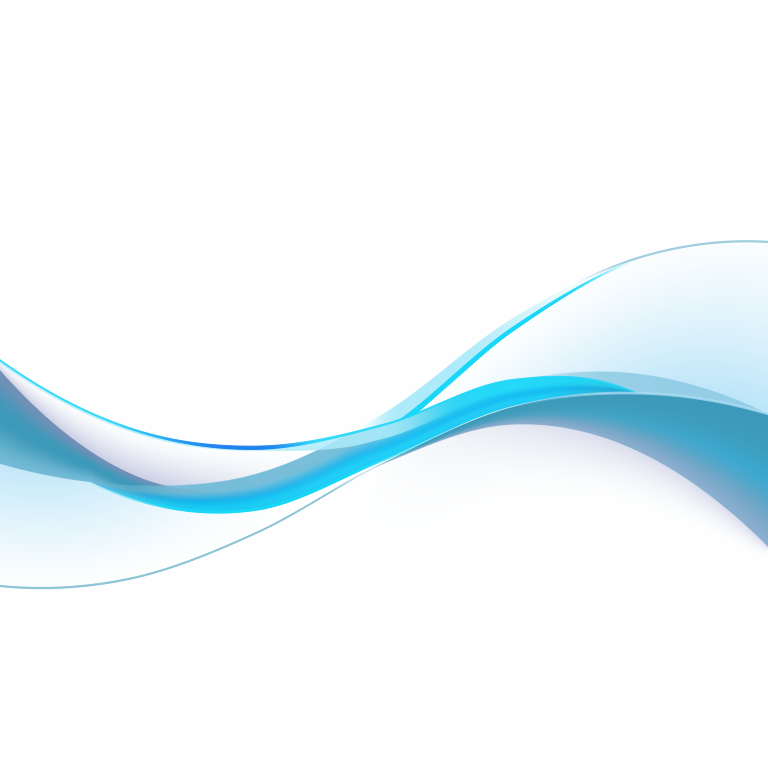
A WebGL 1 fragment shader for this background:

```glsl
precision highp float;
// Translucent blue ribbons sweeping across a white ground.
// Each edge is a smooth curve through seven evenly spaced heights; the
// spaces between pairs of edges are filled with gradients and layered.

uniform vec2 u_resolution;

#define WHITE vec3(0.995, 0.998, 0.998)
#define LAVENDER vec3(0.76, 0.78, 0.88)
#define SKY vec3(0.69, 0.88, 0.97)
#define PALE_CYAN vec3(0.68, 0.92, 0.98)
#define CYAN vec3(0.10, 0.84, 0.97)
#define AZURE vec3(0.02, 0.69, 0.94)
#define TEAL vec3(0.20, 0.58, 0.71)
#define SLATE vec3(0.42, 0.54, 0.70)
#define ROYAL vec3(0.0, 0.43, 0.93)
#define LINE_WIDTH 0.0007

float pixel;

// Catmull-Rom weight at a distance measured in knots
float weight(float t) {
  t = abs(t);
  if (t < 1.0) return 1.0 - t * t * (2.5 - 1.5 * t);
  return t < 2.0 ? 2.0 - t * (4.0 - t * (2.5 - 0.5 * t)) : 0.0;
}

// Height at x of a curve through seven knots, extended past both ends
float curve(float x, vec4 a, vec3 b) {
  float s = x * 6.0;
  float before = 3.0 * (a.x - a.y) + a.z;
  float after = 3.0 * (b.z - b.y) + b.x;
  vec4 wa = vec4(weight(s), weight(s - 1.0), weight(s - 2.0), weight(s - 3.0));
  vec3 wb = vec3(weight(s - 4.0), weight(s - 5.0), weight(s - 6.0));
  return dot(a, wa) + dot(b, wb) + before * weight(s + 1.0) + after * weight(s - 7.0);
}

float edge(float d) { return smoothstep(-pixel, pixel, d); }

float band(float y, float top, float bottom) {
  return edge(top - y) * edge(y - bottom);
}

float stroke(float y, float center, float width) {
  return 1.0 - smoothstep(width, width + 1.5 * pixel, abs(y - center));
}

// Position between two edges: 0 at the first, 1 at the second
float across(float y, float first, float second) {
  float span = second - first;
  span = abs(span) < 0.001 ? 0.001 : span;
  return clamp((y - first) / span, 0.0, 1.0);
}

void main() {
  vec2 uv = gl_FragCoord.xy / u_resolution;
  float x = uv.x, y = uv.y;
  pixel = 0.8 / u_resolution.y;

  // Edges of the ribbons
  float crest = curve(x, vec4(0.531, 0.443, 0.417, 0.447), vec3(0.505, 0.487, 0.349));
  float sweep = curve(x, vec4(0.396, 0.3685, 0.383, 0.462), vec3(0.585, 0.665, 0.685));
  float wedge = curve(x, vec4(0.396, 0.368, 0.362, 0.430), vec3(0.569, 0.6634, 0.685));
  float base = curve(x, vec4(0.237, 0.246, 0.306, 0.398), vec3(0.470, 0.488, 0.461));
  float under = curve(x, vec4(0.237, 0.246, 0.306, 0.396), vec3(0.447, 0.411, 0.288));
  float keel = curve(x, vec4(0.447, 0.353, 0.337, 0.402), vec3(0.471, 0.488, 0.461));
  float fold = curve(x, vec4(0.518, 0.385, 0.362, 0.417), vec3(0.492, 0.488, 0.461));
  float veil = curve(x, vec4(0.531, 0.443, 0.417, 0.447), vec3(0.504, 0.513, 0.461));
  float ribbonTop = min(sweep, crest);
  vec3 color = WHITE;

  // Lavender shadows above the left fold and below the right ribbon
  float t = across(y, crest, fold);
  color = mix(color, LAVENDER, band(y, crest, fold) * 0.85 * pow(t, 1.4) * (1.0 - smoothstep(0.2, 0.46, x)));
  float depth = 0.006 + 0.18 * sqrt(max(1.0 - x, 0.0));
  t = 1.0 - clamp((under - y) / depth, 0.0, 1.0);
  color = mix(color, LAVENDER, edge(under - y) * 0.6 * t * t * smoothstep(0.45, 0.8, x));

  // Sky blue panels at both sides
  t = across(y, base, sweep);
  color = mix(color, SKY, band(y, sweep, base) * 0.75 * pow(t, 1.2) * (1.0 - smoothstep(0.0, 0.42, x)));
  t = across(y, wedge, veil);
  color = mix(color, SKY, band(y, wedge, base) * (0.06 + 0.8 * pow(t, 1.3)) * smoothstep(0.5, 1.0, x));

  // Rising strip with its bright lower wedge
  float rising = smoothstep(0.46, 0.52, x);
  color = mix(color, PALE_CYAN, band(y, sweep, wedge) * rising * (1.0 - smoothstep(0.58, 0.8, x)));
  float glint = wedge + 0.32 * (sweep - wedge);
  color = mix(color, CYAN, band(y, glint, wedge) * rising * (1.0 - smoothstep(0.7, 0.82, x)));
  color = mix(color, CYAN, stroke(y, wedge, 0.001) * smoothstep(0.56, 0.62, x) * (1.0 - smoothstep(0.72, 0.84, x)));
  color = mix(color, TEAL, stroke(y, sweep, LINE_WIDTH) * 0.45 * smoothstep(0.74, 0.82, x));

  // Veil and dark ribbon on the right
  color = mix(color, mix(SKY, TEAL, 0.35), band(y, veil, base) * 0.75 * smoothstep(0.62, 0.8, x));
  t = across(y, base, under);
  vec3 dark = mix(TEAL, SLATE, smoothstep(0.45, 1.0, t));
  dark = mix(dark, AZURE, 0.3 * exp(-30.0 * (t - 0.5) * (t - 0.5)) * smoothstep(0.65, 1.0, x));
  dark = mix(dark, SKY, 0.4 * t * t);
  color = mix(color, dark, band(y, base, under) * 0.95 * smoothstep(0.42, 0.56, x));

  // Dark ribbon on the left
  t = across(y, fold, min(sweep, keel));
  dark = mix(mix(SLATE, TEAL, smoothstep(0.0, 0.45, t)), SKY, 0.45 * smoothstep(0.5, 1.0, t));
  color = mix(color, dark, band(y, fold, min(sweep, keel)) * 0.95 * (1.0 - smoothstep(0.25, 0.42, x)));

  // Central ribbon, grey blue above and bright cyan below
  t = across(y, ribbonTop, keel);
  float centerGlow = smoothstep(0.42, 0.64, x);
  vec3 upper = mix(mix(TEAL, SKY, 0.5), CYAN, centerGlow);
  vec3 lower = mix(AZURE, CYAN, 0.35 + 0.35 * sin(t * 9.0));
  vec3 ribbon = mix(upper, lower, smoothstep(0.25, 0.75, t));
  ribbon = mix(ribbon, TEAL, 0.75 * smoothstep(0.7, 0.83, x) * t);
  float reach = smoothstep(0.08, 0.26, x);
  color = mix(color, ribbon, band(y, ribbonTop, keel) * reach * 0.94);
  color = mix(color, CYAN, stroke(y, keel, 0.0014) * reach * (1.0 - smoothstep(0.45, 0.62, x)));

  // Crest line: pale film, blue core on the left, cyan rim on the right
  float film = 0.014 * smoothstep(0.33, 0.48, x) + 0.004;
  color = mix(color, PALE_CYAN, band(y, crest, crest - film) * 0.85 * (1.0 - smoothstep(0.5, 0.6, x)));
  vec3 rim = mix(CYAN, ROYAL, smoothstep(0.12, 0.3, x) * (1.0 - smoothstep(0.34, 0.42, x)));
  float rimWidth = LINE_WIDTH + 0.0013 * exp(-100.0 * (x - 0.33) * (x - 0.33));
  color = mix(color, rim, stroke(y, crest, rimWidth) * 0.85 * (1.0 - smoothstep(0.74, 0.82, x)));

  // Hairlines along the base
  color = mix(color, TEAL, stroke(y, base, LINE_WIDTH) * 0.55 * (1.0 - smoothstep(0.42, 0.5, x)));
  color = mix(color, SKY, stroke(y, base, 0.001) * 0.7 * smoothstep(0.65, 0.8, x));

  gl_FragColor = vec4(color, 1.0);
}
```
